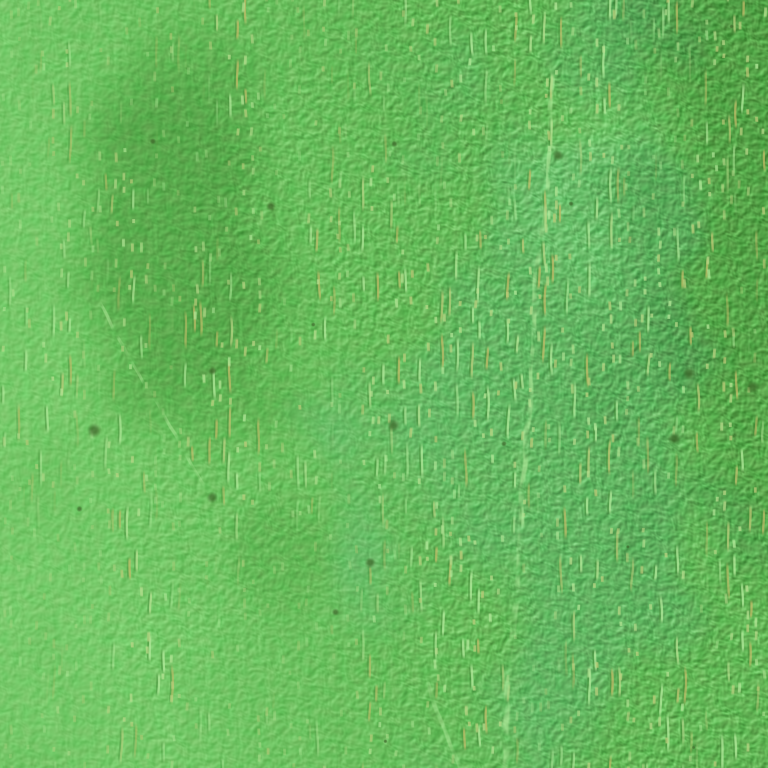
A Shadertoy shader for this texture:

```glsl
// Worn green paint on a fine-grained board: soft stains under an embossed
// grain, broken by upright scratches, pale flecks and small dark pits.
// Gradient noise drives stains and relief; jittered cells place the scratches.

const vec3 DEEP_GREEN  = vec3(0.27, 0.55, 0.22);
const vec3 MID_GREEN   = vec3(0.40, 0.73, 0.35);
const vec3 LIGHT_GREEN = vec3(0.58, 0.89, 0.53);
const vec3 PALE_CHIP   = vec3(0.70, 0.92, 0.61);
const vec3 TAN_WOOD    = vec3(0.75, 0.73, 0.40);
const vec3 PIT_BROWN   = vec3(0.22, 0.36, 0.14);

vec2 hash2(vec2 p) {
    vec3 q = fract(p.xyx * vec3(0.1031, 0.1030, 0.0973));
    q += dot(q, q.yzx + 33.33);
    return fract((q.xx + q.yz) * q.zy);
}

float cornerSlope(vec2 cell, vec2 toPoint) {
    float angle = 6.2832 * hash2(cell).x;
    return dot(vec2(cos(angle), sin(angle)), toPoint);
}

float gradientNoise(vec2 p) {
    vec2 i = floor(p), f = p - i;
    vec2 u = f * f * f * (f * (f * 6.0 - 15.0) + 10.0);
    vec2 e = vec2(1.0, 0.0);
    return mix(mix(cornerSlope(i, f), cornerSlope(i + e, f - e), u.x),
               mix(cornerSlope(i + e.yx, f - e.yx), cornerSlope(i + e.xx, f - e.xx), u.x), u.y);
}

float fbm(vec2 p) {
    float sum = 0.0, amplitude = 1.0;
    for (int k = 0; k < 3; k++) {
        sum += amplitude * gradientNoise(p);
        p = p * 2.03 + 17.3;
        amplitude *= 0.5;
    }
    return sum;
}

// Soft elliptical patch with a ragged outline.
float patchMask(vec2 uv, vec2 centre, vec2 radius, float ragged) {
    float d = length((uv - centre) / radius) + ragged;
    return 1.0 - smoothstep(0.45, 1.15, d);
}

// Height of the painted surface.
float grainHeight(vec2 uv) {
    vec2 p = uv * vec2(118.0, 128.0);
    p += 0.6 * gradientNoise(uv * 45.0);
    return gradientNoise(p) + 0.5 * gradientNoise(p * 1.9 + 31.7);
}

// Relief lit from the upper left.
float emboss(vec2 uv, float reach) {
    vec2 toLight = reach * vec2(-0.6, 0.8);
    return grainHeight(uv - toLight) - grainHeight(uv + toLight);
}

// Upright strokes, one per jittered cell: x is coverage, y a random tint.
vec2 strokes(vec2 uv, vec2 cells, float density, float halfWidth, float seed) {
    vec2 p = uv * cells;
    p.x += 0.35 * gradientNoise(uv * vec2(9.0, 22.0) + seed);
    p.y += 7.0 * hash2(vec2(floor(p.x), seed)).x;
    vec2 cell = floor(p), f = p - cell;
    vec2 chance = hash2(cell + seed), shape = hash2(cell + seed + 57.0);
    float side = abs(f.x - mix(0.3, 0.7, shape.x));
    float along = abs(f.y - 0.5) / mix(0.2, 0.5, shape.y);
    float cover = 1.0 - smoothstep(halfWidth * 0.3, halfWidth, side);
    cover *= 1.0 - smoothstep(0.5, 1.0, along);
    return vec2(cover * step(chance.x, density), chance.y);
}

// Broken hairline between two points, bent by noise.
float hairline(vec2 uv, vec2 a, vec2 b, float width) {
    uv.x += 0.010 * gradientNoise(uv * 5.0) + 0.004 * gradientNoise(uv * 24.0);
    vec2 ab = b - a;
    float t = clamp(dot(uv - a, ab) / dot(ab, ab), 0.0, 1.0);
    float line = 1.0 - smoothstep(width * 0.3, width, length(uv - a - t * ab));
    return line * smoothstep(-0.25, 0.35, gradientNoise(uv * vec2(70.0, 42.0)));
}

void mainImage(out vec4 fragColor, in vec2 fragCoord) {
    vec2 uv = fragCoord / iResolution.xy;
    float cloud = fbm(uv * 4.0 + 3.7);

    // Stains: clean lower left, darker and rougher towards the right.
    float rough = smoothstep(0.05, 0.95, uv.x + 0.2 * uv.y + 0.25 * cloud);
    float tone = mix(0.34, -0.16, rough) + 0.22 * cloud;
    tone -= 0.55 * patchMask(uv, vec2(0.24, 0.67), vec2(0.16, 0.27), 0.4 * cloud);
    tone -= 0.45 * patchMask(uv, vec2(0.98, 0.72), vec2(0.20, 0.50), 0.5 * cloud);
    tone -= 0.22 * patchMask(uv, vec2(0.35, 0.28), vec2(0.07, 0.09), 0.5 * cloud);
    tone += 0.25 * patchMask(uv, vec2(0.80, 0.75), vec2(0.18, 0.16), 0.5 * cloud);

    // Embossed grain and faint upright fibres.
    tone += mix(0.36, 0.92, rough) * emboss(uv, 0.0019);
    tone += 0.16 * gradientNoise(uv * vec2(130.0, 9.0));
    vec3 color = mix(MID_GREEN, LIGHT_GREEN, clamp(tone, 0.0, 1.3));
    color = mix(color, DEEP_GREEN, clamp(-tone, 0.0, 1.25));
    color += vec3(0.06, 0.0, 0.03) * gradientNoise(uv * 75.0 + 9.0);
    color.b += 0.05 * patchMask(uv, vec2(0.76, 0.55), vec2(0.25, 0.55), cloud);

    // Scratches gather in worn columns, each with a dark edge.
    float wear = smoothstep(-0.25, 0.35, gradientNoise(uv * vec2(15.0, 3.0) + 5.0) + 0.35 * rough - 0.1);
    vec2 shadowSide = vec2(0.0022, 0.0);
    vec2 longCells = vec2(105.0, 17.0);
    vec2 scratch = strokes(uv, longCells, 0.25, 0.24, 11.0);
    float shadow = strokes(uv + shadowSide, longCells, 0.25, 0.24, 11.0).x;
    vec2 fleck = strokes(uv, vec2(96.0, 58.0), 0.15, 0.27, 83.0);
    color = mix(color, DEEP_GREEN, 0.5 * shadow * wear);
    color = mix(color, mix(PALE_CHIP, TAN_WOOD, smoothstep(0.35, 0.8, scratch.y)), 0.75 * scratch.x * wear);
    color = mix(color, mix(PALE_CHIP, TAN_WOOD, fleck.y * 0.7), fleck.x * mix(0.3, 0.75, wear));

    // Long pale crease and two slanting scuffs.
    float crease = hairline(uv, vec2(0.72, 0.92), vec2(0.69, 0.50), 0.0045);
    crease = max(crease, hairline(uv, vec2(0.69, 0.50), vec2(0.655, 0.0), 0.0055));
    float scuff = hairline(uv, vec2(0.12, 0.62), vec2(0.27, 0.36), 0.003);
    scuff = max(scuff, hairline(uv, vec2(0.56, 0.11), vec2(0.60, 0.0), 0.004));
    color = mix(color, PALE_CHIP, max(0.65 * crease, 0.5 * scuff));

    // Sparse dark pits.
    vec2 pitCell = floor(uv * 13.0), jitter = hash2(pitCell + 140.0);
    float pitSize = 0.11 * hash2(pitCell + 71.0).y;
    float pit = 1.0 - smoothstep(0.2, 1.0, length(fract(uv * 13.0) - mix(vec2(0.2), vec2(0.8), jitter)) / (pitSize + 0.03));
    color = mix(color, PIT_BROWN, 0.65 * pit * step(hash2(pitCell + 29.0).x, 0.12));

    fragColor = vec4(clamp(color, 0.0, 1.0), 1.0);
}
```
